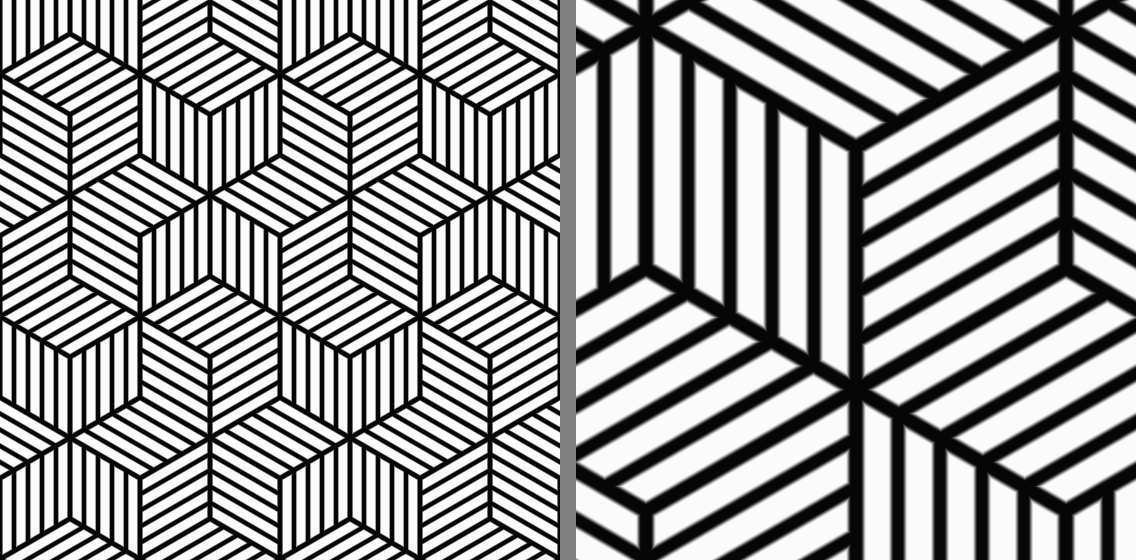
Left: the whole. Right: its middle third, enlarged.
Write a WebGL 1 fragment shader that draws this pattern.

```glsl
precision highp float;
// Isometric stacked cubes, each face hatched by parallel ink lines.
// The nearest point of a triangular lattice gives the cube, the local position
// gives the face, and row and column parity choose the hatch direction.

uniform vec2 u_resolution;

const float CUBES_ACROSS = 4.0;
// Lengths below are in cube widths.
const float TOP_OFFSET = 0.818;      // canvas top to the first cube centre
const float HATCH_SPACING = 0.1;
const float HATCH_WIDTH = 0.0333;
const float EDGE_SPACING = 0.5;      // distance between opposite face edges
const float EDGE_WIDTH = 0.0365;
const float SOFTNESS = 0.0068;       // half width of the ink transition
const vec3 PAPER = vec3(0.985);
const vec3 INK = vec3(0.025);

const float SQRT3 = 1.7320508;
const float ROW_PITCH = 0.5 * SQRT3;

// Centre of the hexagonal cube outline that contains p.
vec2 cubeCentre(vec2 p) {
  float level = p.y / SQRT3;
  vec2 evenRow = vec2(floor(p.x) + 0.5, floor(level + 0.5) * SQRT3);
  vec2 oddRow = vec2(floor(p.x + 0.5), (floor(level) + 0.5) * SQRT3);
  vec2 toEven = p - evenRow;
  vec2 toOdd = p - oddRow;
  return dot(toEven, toEven) < dot(toOdd, toOdd) ? evenRow : oddRow;
}

// Distance to the nearest multiple of spacing.
float gridDistance(float x, float spacing) {
  return abs(fract(x / spacing + 0.5) - 0.5) * spacing;
}

// Ink coverage of a line of the given width.
float lineInk(float dist, float width, float blur) {
  return 1.0 - smoothstep(-blur, blur, dist - 0.5 * width);
}

void main() {
  float unitsPerPixel = CUBES_ACROSS / u_resolution.y;
  vec2 p = gl_FragCoord.xy * unitsPerPixel;
  p.y += TOP_OFFSET - CUBES_ACROSS;

  vec2 centre = cubeCentre(p);
  vec2 local = p - centre;
  float row = floor(0.5 - centre.y / ROW_PITCH);

  // Signed distances from the three line families through the centre.
  float rising = dot(local, vec2(-0.5, ROW_PITCH));
  float falling = dot(local, vec2(0.5, ROW_PITCH));
  float upright = local.x;

  // x: coordinate across the hatch, y: across the other pair of edges.
  vec2 face;
  if (local.y * SQRT3 > abs(local.x)) {
    bool oddRow = mod(row, 2.0) > 0.5;
    face = oddRow ? vec2(falling, rising) : vec2(rising, falling);
  } else {
    float slanted = local.x < 0.0 ? falling : rising;
    bool hatchUpright = mod(floor(p.x) + floor(row * 0.5), 2.0) > 0.5;
    face = hatchUpright ? vec2(upright, slanted) : vec2(slanted, upright);
  }

  // Hatching and cube edges
  float blur = max(SOFTNESS, 0.6 * unitsPerPixel);
  float hatch = lineInk(gridDistance(face.x, HATCH_SPACING), HATCH_WIDTH, blur);
  float edgeDistance = min(gridDistance(face.x, EDGE_SPACING),
                           gridDistance(face.y, EDGE_SPACING));
  float edge = lineInk(edgeDistance, EDGE_WIDTH, blur);

  gl_FragColor = vec4(mix(PAPER, INK, max(hatch, edge)), 1.0);
}
```
